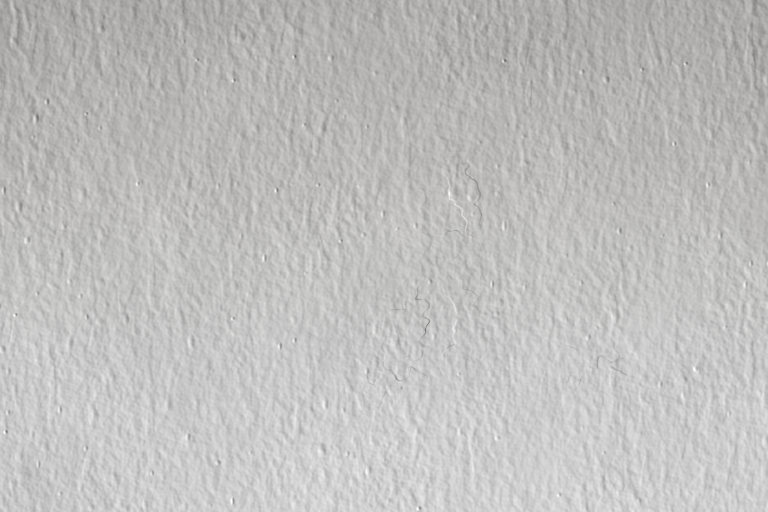
Give the GLSL for this texture, as a Shadertoy shader.

```glsl
#define GRAIN_FREQ 78.0
#define GRAIN_DEPTH 0.125
#define STREAK_FREQ vec2(52.0, 15.0)
#define STREAK_DEPTH 0.075
#define DAB_FREQ vec2(40.0, 23.0)
#define DAB_DEPTH 0.14
#define BUMP_CELLS 23.0
#define BUMP_DEPTH 0.27
#define FLAKE_DEPTH 0.13
#define LIGHT_STEP vec2(0.0015, 0.0006)
#define LOW_TONE 0.816
#define HIGH_TONE 0.682

float hash(vec2 p) {
    vec3 q = fract(p.xyx * 0.1031);
    q += dot(q, q.yzx + 33.33);
    return fract((q.x + q.y) * q.z);
}

// Dot of a random gradient at a lattice corner with the offset to it
float corner(vec2 cell, vec2 offset) {
    vec2 gradient = 2.0 * vec2(hash(cell), hash(cell + 127.0)) - 1.0;
    return 1.3 * dot(gradient, offset);
}

// Gradient noise, centred on zero
float noise(vec2 p) {
    vec2 cell = floor(p), f = fract(p), e = vec2(1, 0);
    vec2 w = f * f * f * (f * (f * 6.0 - 15.0) + 10.0);
    float low = mix(corner(cell, f), corner(cell + e, f - e), w.x);
    float high = mix(corner(cell + e.yx, f - e.yx), corner(cell + 1.0, f - 1.0), w.x);
    return mix(low, high, w.y);
}

// Sparse paint droplets in loose clusters, some drawn out downwards
float bumps(vec2 p) {
    vec2 q = p * BUMP_CELLS, cell = floor(q);
    float height = 0.0;
    for (int j = -1; j <= 1; j++)
    for (int i = -1; i <= 1; i++) {
        vec2 id = cell + vec2(i, j);
        float share = 0.42 + 0.6 * noise(id * 0.23 + 0.37);
        float present = step(hash(id + 71.0), share);
        vec2 centre = id + 0.1 + 0.8 * vec2(hash(id + 13.0), hash(id + 37.0));
        float size = hash(id + 91.0);
        float radius = mix(0.10, 0.25, size * size);
        vec2 stretch = vec2(1.0, mix(0.4, 1.0, hash(id + 53.0)));
        vec2 offset = (q - centre) * stretch / radius;
        float dome = max(1.0 - dot(offset, offset), 0.0);
        float strength = mix(0.22, 1.0, pow(hash(id + 29.0), 3.0));
        height += present * strength * dome * dome;
    }
    return height;
}

float spot(vec2 p, vec2 centre, vec2 size) {
    vec2 q = (p - centre) / size;
    return exp(-dot(q, q));
}

// Areas where the old coat has peeled
float flakeMask(vec2 p) {
    float mask = spot(p, vec2(0.90, 0.60), vec2(0.07, 0.09));
    mask += spot(p, vec2(0.84, 0.36), vec2(0.09, 0.09));
    mask += 0.8 * spot(p, vec2(0.76, 0.25), vec2(0.06, 0.04));
    mask += 0.8 * spot(p, vec2(1.16, 0.29), vec2(0.08, 0.05));
    return min(mask, 1.0);
}

float flakeField(vec2 p) {
    vec2 ragged = p + 0.012 * vec2(noise(p * 48.0), noise(p * 48.0 + 19.0));
    return noise(ragged * vec2(19.0, 14.0) + 5.3) + 0.35 * noise(ragged * 44.0);
}

float wallHeight(vec2 p) {
    vec2 bent = p + vec2(0.012 * noise(p * 11.0), 0.0);
    float height = GRAIN_DEPTH * noise(p * GRAIN_FREQ * vec2(1.0, 0.8));
    height += 0.4 * GRAIN_DEPTH * noise(p.yx * GRAIN_FREQ * 1.8 + 31.7);
    height += STREAK_DEPTH * smoothstep(0.02, 0.45, noise(bent * STREAK_FREQ + 7.2));
    height += DAB_DEPTH * noise(bent * DAB_FREQ + 43.6);
    height += BUMP_DEPTH * bumps(p);
    height += FLAKE_DEPTH * flakeMask(p) * smoothstep(-0.04, 0.06, flakeField(p));
    return height;
}

void mainImage(out vec4 fragColor, in vec2 fragCoord) {
    vec2 p = fragCoord / iResolution.y;
    vec2 uv = fragCoord / iResolution.xy;

    // Broad falloff of daylight, dimmer towards the top corners
    float tone = mix(LOW_TONE, HIGH_TONE, pow(uv.y, 1.25));
    float sideways = 2.0 * uv.x - 1.0;
    tone -= 0.035 * sideways * sideways * smoothstep(0.3, 1.0, uv.y);
    tone -= 0.025 * smoothstep(0.4, 0.0, uv.x) * smoothstep(0.4, 0.0, uv.y);
    tone += 0.025 * noise(p * 4.0) + 0.02 * noise(p * vec2(17.0, 8.0) + 61.0);

    // Raking light from the lower left, with slightly deeper shadows
    float slope = wallHeight(p + LIGHT_STEP) - wallHeight(p - LIGHT_STEP);
    float relief = 1.0 + 0.4 * noise(p * 6.0 + 11.0);
    tone += relief * (slope < 0.0 ? 1.15 : 0.95) * slope;

    // Short broken cracks along the peeled edges
    float crack = 1.0 - smoothstep(0.005, 0.05, abs(flakeField(p)));
    float broken = smoothstep(0.0, 0.25, noise(p * 24.0 + 3.4));
    tone -= 0.12 * crack * broken * flakeMask(p);

    vec3 tint = mix(vec3(0.998, 0.998, 1.002), vec3(1.005, 1.0, 0.989), uv.y);
    fragColor = vec4(clamp(tone * tint, 0.0, 1.0), 1.0);
}
```
